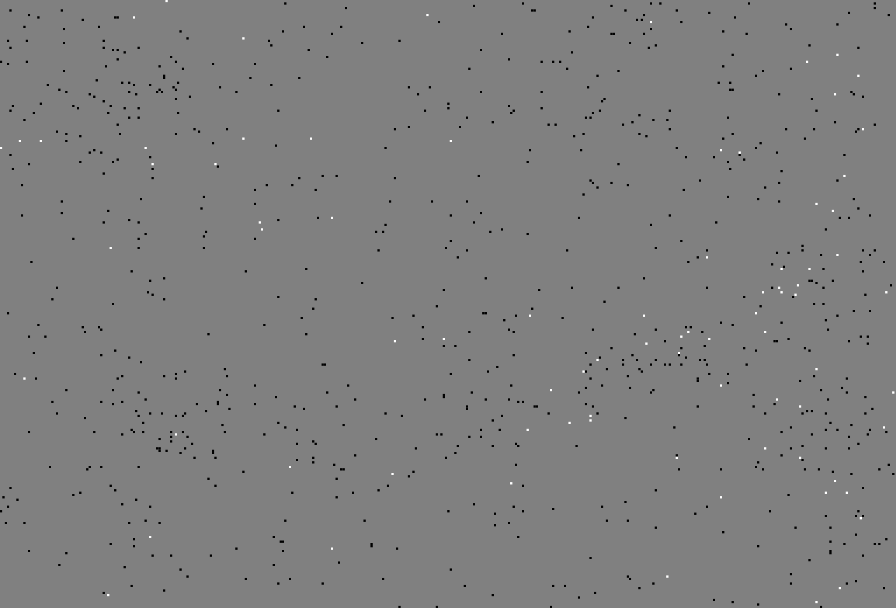
Reproduce this texture procedurally as a WebGL 1 fragment shader.

```glsl
precision highp float;
// Sparse black and white specks, unevenly scattered over flat mid grey.

uniform vec2 u_resolution;

#define ROWS 261.0          // speck cells per canvas height
#define SPECK_SIZE 0.95     // speck width in cells
#define EDGE 0.6            // edge softness in screen pixels
#define GREY 0.502
#define BASE_DARK 0.0045    // chance of a dark speck per cell
#define BASE_LIGHT 0.0002   // chance of a light speck per cell
#define PATCH_DARK 0.0105   // extra dark specks in the patches
#define BAND_DARK 0.0200    // extra dark specks in the slanted band
#define BAND_LIGHT 0.0060
#define SIDE_LIGHT 0.0016   // extra light specks at the right side
#define BAND_WIDTH 0.045
#define CLUMP_SCALE 15.0    // clumps per canvas height

float hash(vec2 p) {
    vec3 q = fract(p.xyx * 0.1031);
    q += dot(q, q.yzx + 33.33);
    return fract((q.x + q.y) * q.z);
}

float valueNoise(vec2 p) {
    vec2 cell = floor(p);
    vec2 f = fract(p);
    f = f * f * (3.0 - 2.0 * f);
    float bottom = mix(hash(cell), hash(cell + vec2(1.0, 0.0)), f.x);
    float top = mix(hash(cell + vec2(0.0, 1.0)), hash(cell + 1.0), f.x);
    return mix(bottom, top, f.y);
}

// Soft elliptical patch, 1 at its centre
float patchAt(vec2 uv, vec2 centre, vec2 radius) {
    vec2 d = (uv - centre) / radius;
    return exp(-dot(d, d));
}

// Soft band along a slanted segment
float slantedBand(vec2 uv, float aspect) {
    vec2 stretch = vec2(aspect, 1.0);
    vec2 start = vec2(0.60, 0.31) * stretch;
    vec2 along = vec2(0.28, 0.23) * stretch;
    vec2 d = uv * stretch - start;
    d -= along * clamp(dot(d, along) / dot(along, along), 0.0, 1.0);
    return exp(-dot(d, d) / (BAND_WIDTH * BAND_WIDTH));
}

// Chances of a dark (x) and a light (y) speck
vec2 speckChance(vec2 uv, float aspect) {
    float patches = patchAt(uv, vec2(0.11, 0.86), vec2(0.16, 0.20))
                  + patchAt(uv, vec2(0.20, 0.28), vec2(0.28, 0.12))
                  + patchAt(uv, vec2(0.72, 0.90), vec2(0.13, 0.18))
                  + patchAt(uv, vec2(0.93, 0.40), vec2(0.10, 0.45)) * 0.7;
    float band = slantedBand(uv, aspect);
    float side = smoothstep(0.82, 0.90, uv.x);
    float clump = valueNoise(uv * vec2(aspect, 1.0) * CLUMP_SCALE + 7.0);
    float dark = BASE_DARK + PATCH_DARK * patches + BAND_DARK * band;
    float light = BASE_LIGHT + BAND_LIGHT * band + SIDE_LIGHT * side;
    return vec2(dark * mix(0.2, 1.8, clump), light);
}

// 1 with the given chance; the middle of the hash range is the most even
float chosen(vec2 seed, float chance) {
    return step(abs(hash(seed) - 0.5), 0.5 * chance);
}

// Share of the sampling footprint that a square speck covers
float speckCover(vec2 offset, float footprint) {
    vec2 low = max(offset - 0.5 * footprint, vec2(-0.5 * SPECK_SIZE));
    vec2 high = min(offset + 0.5 * footprint, vec2(0.5 * SPECK_SIZE));
    vec2 overlap = max(high - low, 0.0) / footprint;
    return overlap.x * overlap.y;
}

void main() {
    float aspect = u_resolution.x / u_resolution.y;
    float pixel = ROWS / u_resolution.y;
    vec2 grid = gl_FragCoord.xy * pixel;
    float shade = GREY;

    // Specks of this cell and its neighbours
    for (int j = -1; j <= 1; j++) {
        for (int i = -1; i <= 1; i++) {
            vec2 cell = floor(grid) + vec2(float(i), float(j));
            vec2 centre = cell + 0.5;
            vec2 chance = speckChance(centre / (ROWS * vec2(aspect, 1.0)), aspect);
            float light = chosen(cell + 641.0, chance.y);
            float dark = chosen(cell + 19.0, chance.x) * (1.0 - light);
            float cover = speckCover(grid - centre, pixel * EDGE);
            shade += cover * (light * (1.0 - GREY) - dark * GREY);
        }
    }
    gl_FragColor = vec4(vec3(clamp(shade, 0.0, 1.0)), 1.0);
}
```
